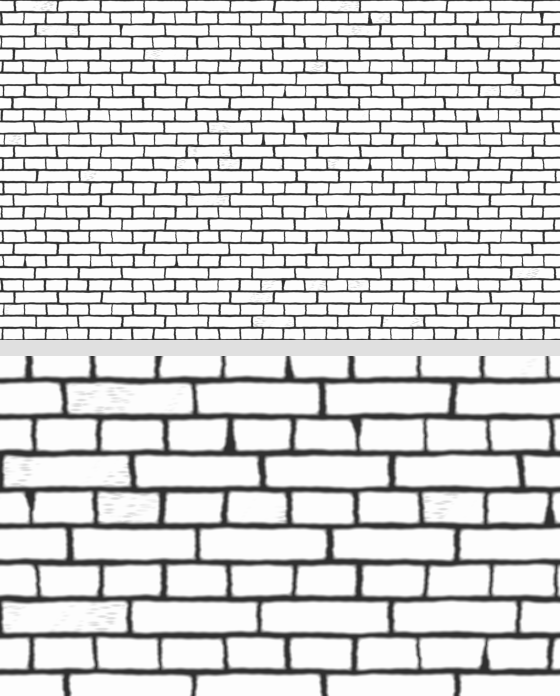
Top: the whole. Bottom: its middle third, enlarged.
This pattern is drawn by a Shadertoy shader. Its source:

```glsl
// Hand-inked brick wall: stretcher courses alternating with header courses.

const float ROWS = 28.0;            // courses down the canvas; one course = 1 unit
const float STRETCHER = 3.56;       // long brick pitch
const float HEADER = 1.78;          // short brick pitch
const float STRETCHER_START = 1.13; // first joint of a stretcher course
const float HEADER_START = 0.24;    // first joint of a header course
const float BED_HALF = 0.080;       // half width of horizontal joints
const float HEAD_HALF = 0.072;      // half width of vertical joints
const float WOBBLE = 0.022;         // drift of joint centre lines
const float ROUGH = 0.013;          // raggedness of joint edges
const float CORNER = 0.11;          // rounding of brick corners
const float SOFTNESS = 0.065;       // ink bleed at joint edges
const float SCUFFED = 0.07;         // share of bricks with faint scuffs
const vec3 PAPER = vec3(0.992);
const vec3 INK = vec3(0.185);
const vec3 SCUFF = vec3(0.84);

float hash(vec2 p) {
    return fract(sin(dot(p, vec2(127.1, 311.7))) * 4375.85);
}

// Layered sines, roughly -1..1, different for every seed
float wave(float t, float seed) {
    float s = seed * 40.0;
    return 0.5 * sin(t * 1.3 + s) + 0.3 * sin(t * 3.1 + s * 1.7)
         + 0.2 * sin(t * 6.7 + s * 2.3);
}

// Distance to the nearest scattered point
float cellular(vec2 p) {
    vec2 cell = floor(p);
    float nearest = 2.0;
    for (int y = -1; y <= 1; y++)
    for (int x = -1; x <= 1; x++) {
        vec2 c = cell + vec2(x, y);
        vec2 point = c + vec2(hash(c), hash(c + 17.3));
        nearest = min(nearest, distance(p, point));
    }
    return nearest;
}

float smoothMin(float a, float b, float k) {
    float h = max(k - abs(a - b), 0.0) / k;
    return min(a, b) - 0.25 * h * h * k;
}

void mainImage(out vec4 fragColor, in vec2 fragCoord) {
    // Courses are counted from the top edge
    vec2 p = vec2(fragCoord.x, iResolution.y - fragCoord.y) * ROWS / iResolution.y;

    // Horizontal joint
    float bed = floor(p.y + 0.5);
    float bedSeed = hash(vec2(bed, 3.7));
    float bedLine = bed + WOBBLE * wave(p.x, bedSeed);
    float side = p.y < bedLine ? -1.0 : 1.0;
    float bedHalf = BED_HALF + ROUGH * wave(p.x * 2.7, bedSeed + side)
                  + ROUGH * wave(p.x * 0.6, bedSeed + 0.4);
    float bedDist = abs(p.y - bedLine) - bedHalf;

    // Course layout: every second stretcher course shifts by half a brick
    float row = side < 0.0 ? bed - 1.0 : bed;
    bool isHeader = mod(row, 2.0) > 0.5;
    float pitch = isHeader ? HEADER : STRETCHER;
    float start = isHeader ? HEADER_START
                : STRETCHER_START + mod(floor(row * 0.5), 2.0) * 0.5 * STRETCHER;
    start += 0.2 * (hash(vec2(row, 8.1)) - 0.5);

    // Vertical joint: each one is shifted, tilted and weighted on its own
    float along = (p.x - start) / pitch;
    vec2 id = vec2(floor(along + 0.5), row);
    float seed = hash(id + 5.3);
    float weight = hash(id + 21.9);
    float height = p.y - row - 0.5;
    float jointX = start + id.x * pitch + 0.12 * (seed - 0.5)
                 + 0.16 * (hash(id + 9.4) - 0.5) * height
                 + WOBBLE * wave(height * 4.0, seed);
    float flank = sign(p.x - jointX);
    float blot = step(0.965, hash(id + 31.7)) * 0.09
               * smoothstep(-0.2, 0.5, height * sign(seed - 0.5));
    float headHalf = HEAD_HALF * (isHeader ? 0.55 + 0.75 * weight : 0.8 + 0.55 * weight)
                   + ROUGH * wave(height * 7.0, seed + flank) + blot
                   + 0.05 * height * (hash(id + 13.1) - 0.5);
    float headDist = abs(p.x - jointX) - headHalf;

    // Ink coverage
    float soft = max(SOFTNESS, 0.6 * ROWS / iResolution.y);
    float joint = smoothMin(bedDist, headDist, CORNER);
    float ink = 1.0 - smoothstep(-soft, soft, joint);

    // Faint dry streaks on a few bricks
    vec2 brick = vec2(id.x + min(flank, 0.0), row);
    float worn = step(1.0 - SCUFFED, hash(brick + 47.2));
    float streak = 1.0 - smoothstep(0.1, 0.5, cellular(p * vec2(2.2, 9.0)));
    float patchy = smoothstep(-0.1, 0.6, wave(p.x * 1.5 + p.y, hash(brick)));
    vec3 color = mix(PAPER, SCUFF, worn * streak * patchy * 0.8);

    fragColor = vec4(mix(color, INK, ink), 1.0);
}
```
